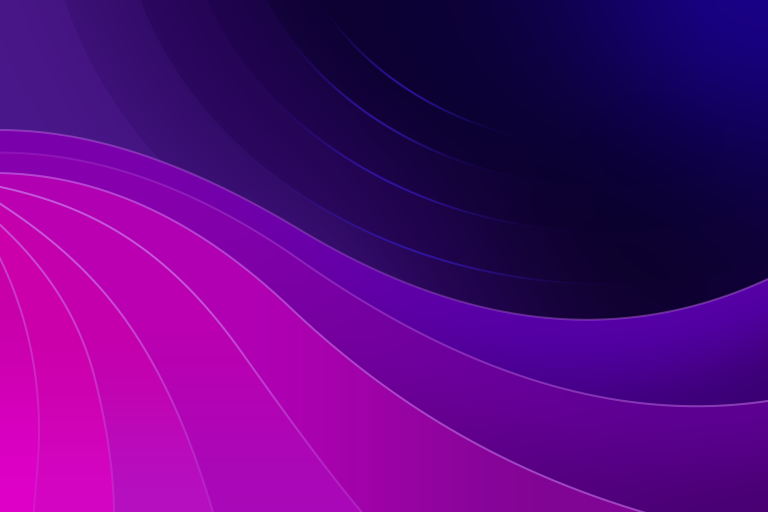
A WebGL 1 fragment shader for this background:

```glsl
precision highp float;

uniform vec2 u_resolution;

const vec3 SHEEN = vec3(0.80, 0.48, 0.93);

// Cubic between two knots, each holding position, value and slope
float hermite(float s, vec3 a, vec3 b) {
    float w = b.x - a.x;
    float t = clamp((s - a.x) / w, 0.0, 1.0);
    float u = 1.0 - t;
    return u * u * ((1.0 + 2.0 * t) * a.y + t * w * a.z)
         + t * t * ((3.0 - 2.0 * t) * b.y - u * w * b.z);
}

float spline(float s, vec3 a, vec3 b, vec3 c) {
    return s < b.x ? hermite(s, a, b) : hermite(s, b, c);
}

// Approximate signed distance to a spline, negative below it
float splineDistance(vec2 p, vec3 a, vec3 b, vec3 c) {
    const float STEP = 0.002;
    float h = spline(p.x, a, b, c);
    float slope = (spline(p.x + STEP, a, b, c) - h) / STEP;
    return (p.y - h) * inversesqrt(1.0 + slope * slope);
}

float hairline(float d, float width, float pixel) {
    return 1.0 - smoothstep(width, width + 1.3 * pixel, abs(d));
}

// Fills the inside of an edge and lays a pale line along it
vec3 paintSheet(vec3 below, vec3 fill, float d, float sheen, float pixel) {
    vec3 color = mix(fill, below, smoothstep(-pixel, pixel, d));
    return mix(color, SHEEN, sheen * hairline(d, 0.0007, pixel));
}

// Dark elliptical rings with short glowing arcs
vec3 nightRings(vec2 p, float pixel) {
    const vec2 CENTER = vec2(1.191, 1.234);
    const vec2 RADII = vec2(0.961, 0.789);
    const float RATIO = 0.138;
    vec2 q = (p - CENTER) / RADII;
    float k = length(q);
    float ring = log(k) / RATIO;
    float ringWidth = k * RATIO * 0.85;
    float aa = pixel / ringWidth;
    float stepped = floor(ring) + smoothstep(1.0 - aa, 1.0, fract(ring));
    float tone = (mix(ring, stepped + 0.5, 0.45) + 3.2) / 5.2;
    tone = clamp(tone, 0.0, 1.0) * (1.0 - 0.75 * smoothstep(0.55, 1.35, p.x));

    vec3 color = mix(vec3(0.045, 0.003, 0.19), vec3(0.14, 0.015, 0.33), smoothstep(0.0, 0.5, tone));
    color = mix(color, vec3(0.29, 0.09, 0.54), smoothstep(0.4, 1.0, tone));
    color *= 1.0 - 0.45 * exp(-8.0 * dot(p - vec2(1.28, 0.64), p - vec2(1.28, 0.64)));
    color += vec3(0.06, 0.0, 0.36) * exp(-6.5 * dot(p - vec2(1.47, 1.02), p - vec2(1.47, 1.02)));

    float index = floor(ring + 0.5);
    float angle = atan(-q.x, -q.y);
    float offset = (angle - 0.68 + 0.14 * max(index + 2.0, 0.0)) / 0.22;
    float shown = step(-3.5, index) * step(index, 0.5);
    float arc = hairline((ring - index) * ringWidth, 0.0008, pixel) * exp(-offset * offset);
    return mix(color, vec3(0.22, 0.10, 0.78), 0.65 * shown * arc);
}

void main() {
    vec2 p = gl_FragCoord.xy / u_resolution.y;
    float pixel = 1.0 / u_resolution.y;
    float across = clamp(p.x / 1.5, 0.0, 1.0);
    vec3 color = nightRings(p, pixel);

    // Broad violet waves
    float d = splineDistance(p, vec3(0.0, 0.746, 0.0), vec3(0.586, 0.551, -0.6), vec3(1.5, 0.455, 0.46));
    vec3 fill = mix(vec3(0.48, 0.0, 0.67), vec3(0.33, 0.0, 0.65), smoothstep(0.1, 0.75, across));
    fill *= 1.0 - 0.3 * smoothstep(0.0, 0.2, -d) * across;
    color = paintSheet(color, fill, d, 0.28 + 0.25 * abs(across - 0.5), pixel);

    d = splineDistance(p, vec3(0.0, 0.702, 0.0), vec3(0.586, 0.492, -0.7), vec3(1.5, 0.217, 0.15));
    fill = mix(vec3(0.53, 0.0, 0.68), vec3(0.36, 0.0, 0.57), smoothstep(0.1, 0.95, across));
    fill *= 1.0 - 0.22 * smoothstep(0.0, 0.22, -d) * across;
    color = paintSheet(color, fill, d, 0.15 + 0.35 * across, pixel);

    // Magenta folds below the waves
    d = splineDistance(p, vec3(0.0, 0.662, -0.02), vec3(0.566, 0.40, -0.95), vec3(1.5, -0.06, -0.2));
    fill = mix(vec3(0.69, 0.0, 0.70), vec3(0.50, 0.02, 0.58), smoothstep(0.3, 0.75, across));
    color = paintSheet(color, fill, d, 0.55, pixel);

    d = splineDistance(p, vec3(0.0, 0.635, -0.22), vec3(0.469, 0.316, -1.4), vec3(0.75, -0.05, -1.1));
    fill = mix(vec3(0.66, 0.03, 0.72), vec3(0.73, 0.0, 0.69), smoothstep(0.0, 0.4, p.y));
    color = paintSheet(color, fill, d, 0.25 + 0.45 * smoothstep(0.0, 0.5, p.y), pixel);

    // Steep folds, measured sideways
    vec2 side = p.yx;
    float fade = smoothstep(0.0, 0.55, p.y);
    d = splineDistance(side, vec3(0.0, 0.416, -0.3), vec3(0.3, 0.293, -0.57), vec3(0.65, -0.08, -1.8));
    fill = mix(vec3(0.71, 0.06, 0.75), vec3(0.77, 0.0, 0.68), smoothstep(0.0, 0.35, p.y));
    color = paintSheet(color, fill, d, 0.2 + 0.5 * fade, pixel);

    d = splineDistance(side, vec3(0.0, 0.223, -0.02), vec3(0.258, 0.186, -0.25), vec3(0.62, -0.07, -1.3));
    fill = mix(vec3(0.83, 0.02, 0.76), vec3(0.80, 0.0, 0.67), smoothstep(0.0, 0.35, p.y));
    color = paintSheet(color, fill, d, 0.2 + 0.4 * fade, pixel);

    d = splineDistance(side, vec3(0.0, 0.066, 0.07), vec3(0.18, 0.076, -0.03), vec3(0.56, -0.035, -0.6));
    fill = mix(vec3(0.87, 0.0, 0.78), vec3(0.78, 0.0, 0.66), smoothstep(0.0, 0.45, p.y));
    color = paintSheet(color, fill, d, 0.15 + 0.35 * fade, pixel);

    gl_FragColor = vec4(color, 1.0);
}
```
